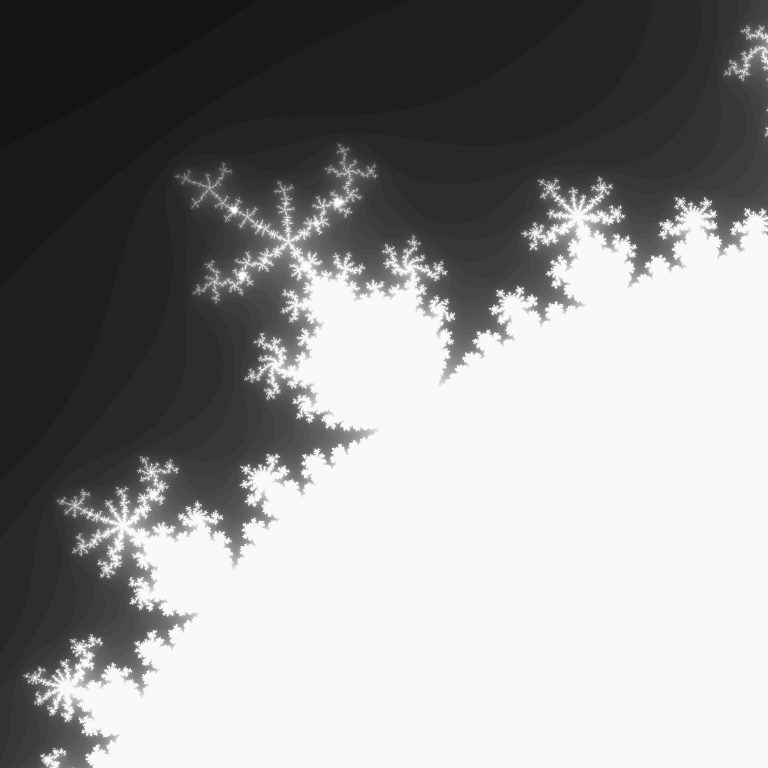
Reproduce this background procedurally as a WebGL 1 fragment shader.

```glsl
precision highp float;
// Draws a grey escape-time view of the Mandelbrot set, along the upper-left edge of its cardioid.
uniform vec2 u_resolution;

const int MAX_STEPS = 50;
const int GRID = 2; // samples per pixel side
const float ESCAPE_RADIUS = 2.0;
const vec2 VIEW_CENTER = vec2(-0.5, 0.55);
const float VIEW_WIDTH = 0.5;
const vec3 OUTSIDE_COLOR = vec3(0.0);
const vec3 INSIDE_COLOR = vec3(0.975);

vec2 complexSquare(vec2 z) {
  return vec2(z.x * z.x - z.y * z.y, 2.0 * z.x * z.y);
}

// Share of the step budget used before the orbit of c escapes; 1 inside the set
float escapeFraction(vec2 c, float radius) {
  vec2 z = vec2(0.0);
  float steps = 0.0;
  for (int i = 0; i < MAX_STEPS; i++) {
    z = complexSquare(z) + c;
    steps += 1.0;
    if (dot(z, z) > radius * radius) break;
  }
  return steps / float(MAX_STEPS);
}

// Canvas position to a point of the complex plane
vec2 toPlane(vec2 position, vec2 center, float width) {
  float side = min(u_resolution.x, u_resolution.y);
  return center + (position - 0.5 * u_resolution) / side * width;
}

void main() {
  // Average a small grid of samples to smooth the fine filaments
  float level = 0.0;
  for (int y = 0; y < GRID; y++) {
    for (int x = 0; x < GRID; x++) {
      vec2 offset = (vec2(float(x), float(y)) + 0.5) / float(GRID) - 0.5;
      vec2 c = toPlane(gl_FragCoord.xy + offset, VIEW_CENTER, VIEW_WIDTH);
      level += escapeFraction(c, ESCAPE_RADIUS);
    }
  }
  level /= float(GRID * GRID);

  gl_FragColor = vec4(mix(OUTSIDE_COLOR, INSIDE_COLOR, level), 1.0);
}
```
